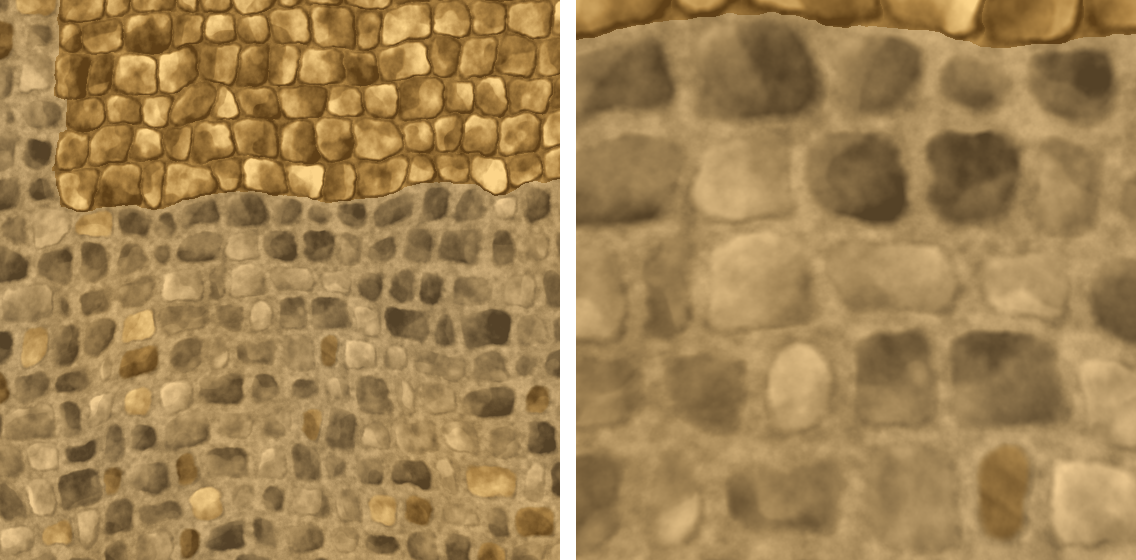
Left: the whole. Right: its middle third, enlarged.
A Shadertoy shader for this texture:

```glsl
// Weathered stone mosaic: a band of glinting gold tesserae above grey-brown ones.
// Wavy rows are split into jittered quads; each stone gets its own tone, facets
// and worn rim, with grainy mortar and dark cracks between the stones.

const float ROWS = 15.0;
const float BAND_EDGE = 0.63;    // height where the gold band begins
const float STRIP_WIDTH = 0.085; // plain stones left of the band

float hash(vec2 p, float seed) {
    vec3 q = fract(vec3(p.xyx + seed * 3.17) * vec3(0.1031, 0.1030, 0.0973));
    q += dot(q, q.yzx + 33.33);
    return fract((q.x + q.y) * q.z);
}

float noise(vec2 p) {
    vec2 i = floor(p), f = fract(p);
    f = f * f * (3.0 - 2.0 * f);
    return mix(mix(hash(i, 0.0), hash(i + vec2(1, 0), 0.0), f.x),
               mix(hash(i + vec2(0, 1), 0.0), hash(i + vec2(1, 1), 0.0), f.x), f.y);
}

float fbm(vec2 p) {
    float sum = 0.0, amp = 0.53;
    for (int i = 0; i < 4; i++) {
        sum += amp * noise(p);
        p = mat2(1.6, 1.2, -1.2, 1.6) * p + 7.3;
        amp *= 0.5;
    }
    return sum;
}

float smoothMin(float a, float b, float k) {
    float h = max(k - abs(a - b), 0.0) / k;
    return min(a, b) - 0.25 * h * h * k;
}

vec3 ramp(vec3 dark, vec3 mid, vec3 light, float t) {
    t = clamp(t, 0.0, 1.0);
    return t < 0.5 ? mix(dark, mid, t * 2.0) : mix(mid, light, t * 2.0 - 1.0);
}

vec3 plainColour(float t) {
    return ramp(vec3(0.33, 0.26, 0.16), vec3(0.63, 0.52, 0.345), vec3(0.93, 0.79, 0.57), t);
}

vec3 goldColour(float t) {
    return ramp(vec3(0.38, 0.25, 0.08), vec3(0.70, 0.52, 0.25), vec3(1.0, 0.84, 0.53), t);
}

// Wavy line between two rows
float rowEdge(float row, float x) {
    return row + 0.42 * (noise(vec2(x * 0.9, row * 7.7)) - 0.5);
}

// Slanted joint between two stones of one row
float jointEdge(float col, float row, float y) {
    vec2 id = vec2(col, row);
    return col + 0.5 * (hash(id, 1.0) - 0.5) + 0.34 * (hash(id, 2.0) - 0.5) * (y - row - 0.5);
}

float rowShift(float row) {
    return 0.8 * hash(vec2(row, 5.0), 3.0);
}

// Finds the stone at q: its id, position inside (0 to 1) and distance to its joints
void findStone(vec2 q, out vec2 id, out vec2 local, out float dist) {
    float row = floor(q.y);
    row += step(rowEdge(row + 1.0, q.x), q.y) - step(q.y, rowEdge(row, q.x));
    float x = q.x + rowShift(row);
    float col = floor(x);
    col += step(jointEdge(col + 1.0, row, q.y), x) - step(x, jointEdge(col, row, q.y));
    id = vec2(col, row);
    vec2 lo = vec2(x - jointEdge(col, row, q.y), q.y - rowEdge(row, q.x));
    vec2 hi = vec2(jointEdge(col + 1.0, row, q.y) - x, rowEdge(row + 1.0, q.x) - q.y);
    local = lo / (lo + hi);
    dist = smoothMin(smoothMin(lo.x, hi.x, 0.15), smoothMin(lo.y, hi.y, 0.15), 0.28);
}

// Broken planes and mottling on the face of one stone, around zero
float facets(vec2 local, vec2 id, vec2 q) {
    float angle = 6.283 * hash(id, 11.0);
    vec2 bend = vec2(noise(q * 3.0 + id), noise(q * 3.0 - id)) - 0.5;
    float side = dot(local - 0.5 + 0.5 * bend, vec2(cos(angle), sin(angle)));
    float plane = smoothstep(-0.06, 0.06, side - 0.3 * (hash(id, 12.0) - 0.5)) - 0.5;
    float blotch = fbm(q * vec2(2.6, 2.0) + id * 5.1) - 0.5;
    return 0.16 * plane + 0.2 * side + 0.75 * blotch;
}

void mainImage(out vec4 fragColor, in vec2 fragCoord) {
    vec2 p = fragCoord / iResolution.xy;

    // Sloping courses that arch below the band, with rough stone outlines
    float arch = 0.026 * sin(6.0 * p.x - 1.2) * (1.0 - smoothstep(0.38, BAND_EDGE, p.y));
    vec2 q = vec2(p.x, p.y - 0.04 * p.x - arch - BAND_EDGE) * ROWS;
    q.x += 0.5 * (noise(p * 4.0) - 0.5);
    vec2 rough = q + 0.22 * (vec2(fbm(q * 2.2), fbm(q * 2.2 + 31.0)) - 0.5);
    vec2 id, local;
    float dist;
    findStone(rough, id, local, dist);
    bool isGold = id.y >= 0.0 && (id.x + 0.5 - rowShift(id.y)) / ROWS > STRIP_WIDTH;

    // Tone of the stone: gold glints towards the right, plain ones are mostly dark
    float pick = hash(id, 21.0), shade = hash(id, 22.0);
    float darkShare = id.y > -3.0 ? 0.72 : 0.55;
    float plainTone = pick < darkShare ? 0.14 + 0.24 * shade : 0.45 + 0.3 * shade;
    float goldTone = 0.40 + 0.34 * pick * pick + 0.14 * (p.x - 0.4);
    float face = facets(local, id, q), grain = fbm(q * 7.0) - 0.5;

    // Stone face with a lit upper left rim, over grainy mortar
    float lean = (local.y - local.x) * 0.5;
    float inset = isGold ? 0.04 : 0.07 + 0.09 * hash(id, 23.0);
    float stone = smoothstep(inset - 0.03, inset + 0.06, dist);
    float rim = stone * (1.0 - smoothstep(inset + 0.05, inset + 0.2, dist));
    float stoneTone = (isGold ? goldTone + 1.2 * face : plainTone + 0.75 * face);
    stoneTone += 0.22 * grain + 0.35 * rim * lean;
    float mortarTone = (isGold ? 0.36 : 0.60) + 0.45 * grain + 0.3 * (fbm(q * 1.3) - 0.5);
    float tone = mix(mortarTone, stoneTone, stone);
    // Shadowed cracks, deepest on the lower right of each stone
    float crack = 1.0 - smoothstep(0.0, 0.07, abs(dist - inset + 0.01));
    tone -= crack * (isGold ? 0.22 - 0.4 * lean : 0.09 - 0.25 * lean);
    // A few plain stones and stretches of mortar take on a golden tint
    float tint = 0.55 * step(0.86, hash(id, 24.0)) * stone + 0.25 * noise(p * 5.0 + 3.0);
    fragColor = vec4(mix(plainColour(tone), goldColour(tone), isGold ? 0.82 : tint), 1.0);
}
```
